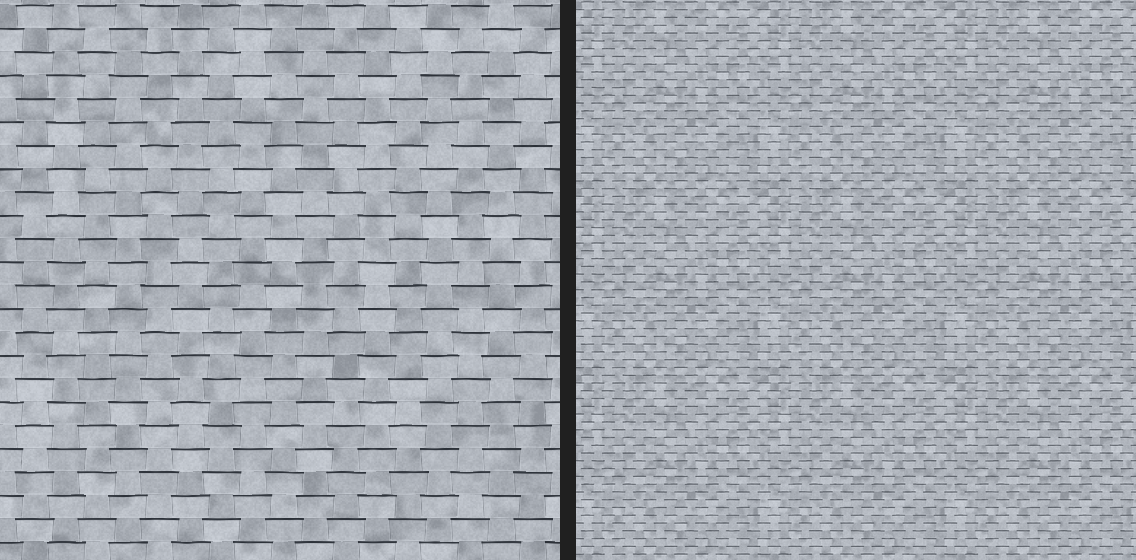
Left: one tile. Right: repeated 3 by 3.
Reproduce this texture procedurally as a Shadertoy shader.

```glsl
float hash(vec2 p) {
    vec3 q = fract(p.xyx * vec3(0.1031, 0.1030, 0.0973));
    q += dot(q, q.yzx + 33.33);
    return fract((q.x + q.y) * q.z);
}

// Value noise that wraps after a whole number of lattice cells
float noise(vec2 p, vec2 period) {
    vec2 i = floor(p), f = fract(p);
    f = f * f * (3.0 - 2.0 * f);
    vec2 a = mod(i, period), b = mod(i + 1.0, period);
    return mix(mix(hash(a), hash(vec2(b.x, a.y)), f.x),
               mix(hash(vec2(a.x, b.y)), hash(b), f.x), f.y);
}

float wrapNoise(vec2 uv, vec2 cells) {
    return noise(uv * cells, cells);
}

float stroke(float d, float halfWidth, float aa) {
    return 1.0 - smoothstep(halfWidth - 0.5 * aa, halfWidth + 0.5 * aa, abs(d));
}

void mainImage(out vec4 fragColor, in vec2 fragCoord) {
    vec2 uv = fragCoord / iResolution.xy;
    float aa = 24.0 / iResolution.y;

    // 24 courses of 9 tabs, every other course shifted by half a tab
    float y = uv.y * 24.0 + 0.2 + 0.04 * (wrapNoise(uv, vec2(36, 24)) - 0.5);
    float row = mod(floor(y), 24.0);
    float fy = fract(y);
    float u = uv.x * 9.0 - 0.0625 + 0.5 * mod(row + 1.0, 2.0);
    vec2 tabId = vec2(mod(floor(u), 9.0), row);

    // Tab sides lean inwards towards the bottom; distances are in course heights
    float fx = fract(u) - 0.5 + 0.02 * (hash(tabId + 31.0) - 0.5);
    float halfTab = 0.278 + 0.022 * fy + 0.012 * (hash(tabId + 57.0) - 0.5);
    float side = (abs(fx) - halfTab) * 2.667;
    float isSlot = smoothstep(-0.5 * aa, 0.5 * aa, side);
    float slotFlag = step(0.0, side);

    // Tone of each piece, with cloudy patches inside it
    vec2 slotId = vec2(mod(floor(u + 0.5), 9.0), row);
    float tabTone = 0.43 + 0.38 * hash(tabId + 11.0);
    float slotTone = 0.33 + 0.38 * hash(slotId + 83.0);
    float tone = mix(tabTone, slotTone, isSlot);
    float patches = noise(vec2(uv.x * 27.0, row * 3.0 + fy * 1.3 + 72.0 * slotFlag),
                          vec2(27, 144));
    tone -= 0.40 * smoothstep(0.5, 0.95, patches) - 0.07;
    tone += 0.16 * (wrapNoise(uv, vec2(70, 60)) - 0.5);

    // Mineral grain
    tone += 0.26 * (wrapNoise(uv, vec2(384)) - 0.5);
    tone += 0.16 * (wrapNoise(uv, vec2(190)) - 0.5);
    vec3 color = mix(vec3(0.56, 0.58, 0.61), vec3(0.785, 0.805, 0.835),
                     clamp(tone, 0.0, 1.0));

    // Thin side joints with a pale, broken rim
    float wear = wrapNoise(uv, vec2(90, 120));
    color = mix(color, vec3(0.82, 0.84, 0.87),
                stroke(side - 0.045, 0.02, aa) * (0.1 + 0.45 * wear));
    color = mix(color, vec3(0.40, 0.42, 0.45),
                stroke(side, 0.016, aa) * (0.2 + 0.45 * (1.0 - wear)));

    // Pale lower edge of the tabs and bright nicks at their corners
    float lowEdge = stroke(fy - 0.03, 0.03, aa) * (1.0 - isSlot);
    float corner = stroke(length(vec2(side, fy - 0.05)), 0.045, aa);
    color = mix(color, vec3(0.83, 0.85, 0.88),
                max(lowEdge * (0.15 + 0.4 * wear), corner * 0.75 * wear));

    // Faint seam along the top of the slots
    color = mix(color, vec3(0.52, 0.54, 0.57),
                stroke(1.0 - fy, 0.02, aa) * isSlot * 0.35);

    // Dark shadow line above each tab, slightly uneven and overhanging
    float top = 1.0 - fy;
    float span = 1.0 - smoothstep(0.0, aa, side - 0.025);
    float thickness = 0.078 + 0.035 * (wrapNoise(uv, vec2(54, 24)) - 0.5);
    float core = stroke(top - 0.045, 0.5 * thickness, aa);
    float halo = 1.0 - smoothstep(0.05, 0.15, top);
    color = mix(color, vec3(0.42, 0.44, 0.47), halo * span * 0.45);
    color = mix(color, vec3(0.16, 0.18, 0.21), core * span * (0.85 + 0.15 * wear));

    fragColor = vec4(color, 1.0);
}
```
